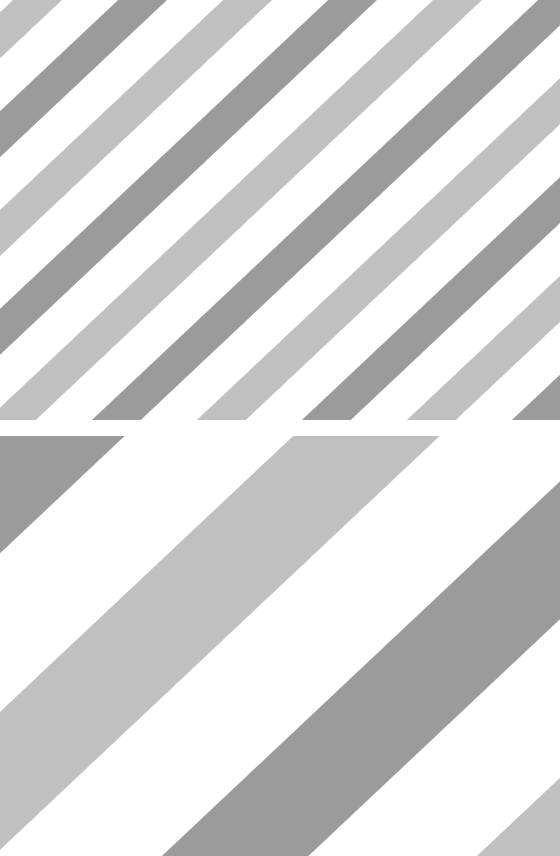
Top, the full canvas; bottom, a detail of the centre.
Give the GLSL for this pattern, as a WebGL 1 fragment shader.

```glsl
precision highp float;

// Diagonal stripes rising to the right, alternating dark and light grey on white.
// A sheared coordinate is repeated with fract; the parity of each cell picks
// the grey, and edges are smoothed over one pixel of that coordinate.

uniform vec2 u_resolution;

// Lengths are horizontal, in units of the canvas height.
const float STRIPE_SPACING = 0.25;
const float STRIPE_WIDTH = 0.1163;
const float FIRST_LEFT_EDGE = 0.28125; // left edge of a dark stripe at the top
const float RUN_PER_RISE = 1.0625;     // slant: horizontal run per unit of height

const vec3 PAPER = vec3(1.0);
const vec3 DARK_GREY = vec3(0.608);
const vec3 LIGHT_GREY = vec3(0.753);

// Coverage of a stripe centred on zero, with edges one pixel soft.
float stripeCoverage(float offset, float pixelSize) {
    float inside = 0.5 * STRIPE_WIDTH - abs(offset);
    return clamp(inside / pixelSize + 0.5, 0.0, 1.0);
}

void main() {
    vec2 p = gl_FragCoord.xy / u_resolution.y;

    // Slide each row along the slant so stripes depend on one coordinate.
    float across = p.x + RUN_PER_RISE * (1.0 - p.y);
    float pixelSize = length(vec2(1.0, RUN_PER_RISE)) / u_resolution.y;

    // Each cell has one stripe at its centre.
    float center = FIRST_LEFT_EDGE + 0.5 * STRIPE_WIDTH;
    float cell = (across - center) / STRIPE_SPACING + 0.5;
    float offset = (fract(cell) - 0.5) * STRIPE_SPACING;

    // Even cells are dark, odd cells are light.
    float parity = mod(floor(cell), 2.0);
    vec3 ink = mix(DARK_GREY, LIGHT_GREY, step(0.5, parity));

    gl_FragColor = vec4(mix(PAPER, ink, stripeCoverage(offset, pixelSize)), 1.0);
}
```
